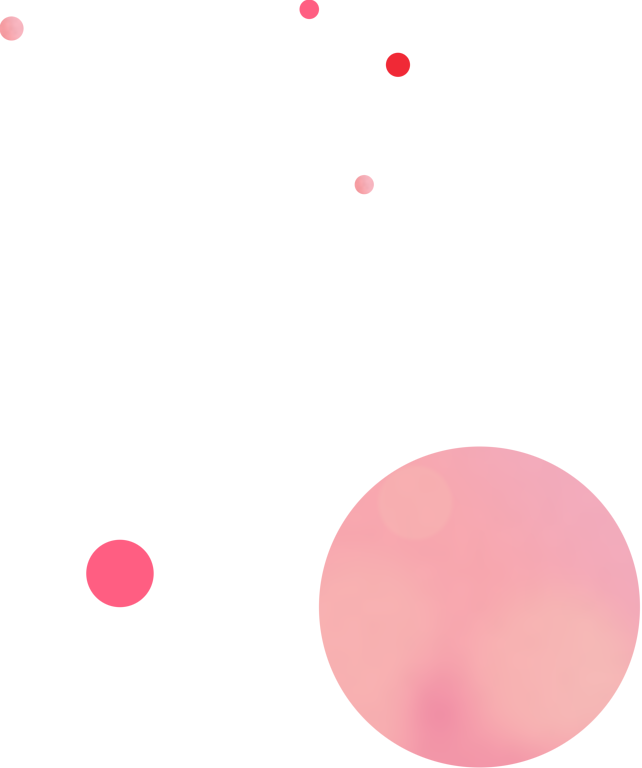
This background is drawn by a Shadertoy shader. Its source:

```glsl
const vec3 WHITE = vec3(1.0);
const vec3 HOT_PINK = vec3(1.0, 0.37, 0.51);
const vec3 RED = vec3(0.94, 0.16, 0.21);
const vec3 ROSE = vec3(0.97, 0.655, 0.685);
const vec3 MAUVE = vec3(0.95, 0.67, 0.735);
const vec3 PEACH = vec3(0.97, 0.695, 0.695);
const vec3 SAND = vec3(0.96, 0.725, 0.715);
const vec3 DEEP_ROSE = vec3(0.94, 0.555, 0.645);

float hash(vec2 cell) {
    return fract(sin(dot(cell, vec2(127.1, 311.7))) * 43758.5);
}

float noise(vec2 p) {
    vec2 cell = floor(p);
    vec2 f = fract(p);
    f = f * f * (3.0 - 2.0 * f);
    float low = mix(hash(cell), hash(cell + vec2(1, 0)), f.x);
    float high = mix(hash(cell + vec2(0, 1)), hash(cell + vec2(1, 1)), f.x);
    return mix(low, high, f.y);
}

// Coverage of a disc whose edge fades over the given width
float disc(vec2 p, vec2 center, float radius, float width) {
    return 1.0 - smoothstep(-0.5 * width, 0.5 * width, length(p - center) - radius);
}

// Soft elliptical spot of light
float glow(vec2 p, vec2 center, vec2 size) {
    vec2 d = (p - center) / size;
    return exp(-dot(d, d));
}

// Blurred lights inside the large disc; q spans -1 to 1
vec3 bokeh(vec2 q) {
    vec3 color = mix(ROSE, MAUVE, smoothstep(0.1, 1.0, dot(q, vec2(0.77, 0.64))));
    color = mix(color, DEEP_ROSE, 0.75 * glow(q, vec2(0.0, -1.1), vec2(0.65, 0.32)));
    color = mix(color, PEACH, 0.9 * disc(q, vec2(-0.72, -0.12), 0.43, 0.36));
    color = mix(color, PEACH, 0.8 * disc(q, vec2(-0.72, -0.65), 0.3, 0.35));
    float sandTint = smoothstep(0.0, 0.9, q.x);
    color = mix(color, mix(PEACH, SAND, sandTint), 0.95 * disc(q, vec2(0.44, -0.37), 0.47, 0.36));
    color = mix(color, SAND, 0.6 * glow(q, vec2(0.82, -0.5), vec2(0.25, 0.3)));
    color = mix(color, DEEP_ROSE, 0.9 * glow(q, vec2(-0.25, -0.67), vec2(0.2, 0.27)));
    color = mix(color, PEACH, 0.75 * disc(q, vec2(-0.4, 0.65), 0.23, 0.04));
    return color + 0.008 * (noise(q * 9.0) - 0.5);
}

// Pale dot, darker on its left side
vec3 paleDot(vec2 q) {
    vec3 color = mix(vec3(0.96, 0.61, 0.63), vec3(0.97, 0.71, 0.75), smoothstep(-0.8, 0.6, q.x + 0.3 * q.y));
    return color + 0.03 * (noise(q * 3.0) - 0.5);
}

vec3 paint(vec3 below, vec3 color, vec2 p, vec2 center, float radius, float pixel) {
    return mix(below, color, disc(p, center, radius, 1.5 * pixel));
}

void mainImage(out vec4 fragColor, in vec2 fragCoord) {
    float pixel = 1.0 / iResolution.y;
    vec2 p = fragCoord * pixel;
    vec3 color = WHITE;

    // Large disc
    vec2 center = vec2(0.6243, 0.2096);
    float radius = 0.209;
    color = paint(color, bokeh((p - center) / radius), p, center, radius, pixel);

    // Flat dots
    color = paint(color, HOT_PINK, p, vec2(0.1562, 0.2533), 0.0439, pixel);
    color = paint(color, HOT_PINK, p, vec2(0.4027, 0.9879), 0.0127, pixel);
    color = paint(color, RED, p, vec2(0.5182, 0.9156), 0.0157, pixel);

    // Shaded dots
    center = vec2(0.015, 0.9629);
    radius = 0.0157;
    color = paint(color, paleDot((p - center) / radius), p, center, radius, pixel);
    center = vec2(0.4743, 0.7596);
    radius = 0.0125;
    color = paint(color, paleDot((p - center) / radius), p, center, radius, pixel);

    fragColor = vec4(color, 1.0);
}
```
